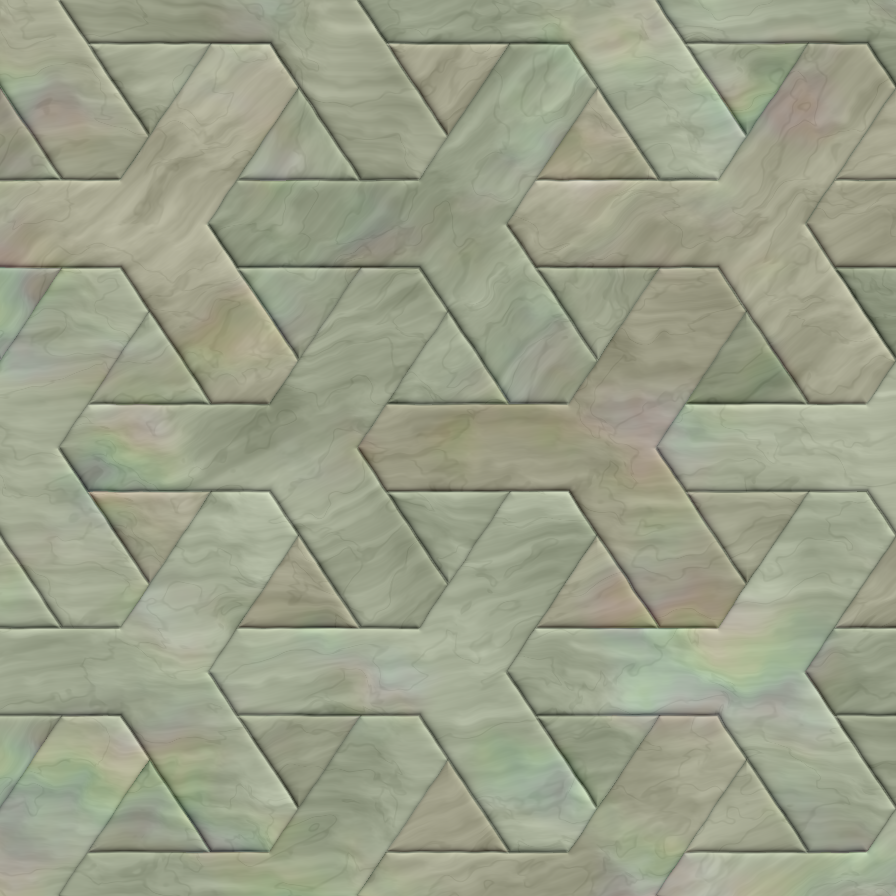
Give the GLSL for this pattern, as a WebGL 1 fragment shader.

```glsl
precision highp float;

// Interlocking three-armed stone tiles with small triangular infills.
// Tripods sit on a squashed triangular lattice; each arm ends in a point that
// fits its neighbour's notch. Seams are embossed; each piece has its own grain.

uniform vec2 u_resolution;

const float REPEATS = 3.0;           // tiles across
const float ROWS = 4.0;              // lattice rows up
const float ARM = 0.169;             // half width of an arm, in lattice units
const float BEVEL = 0.010;           // falloff of the rounded edge
const float RELIEF_STEP = 0.006;     // reach of the relief lighting
const float WOBBLE = 0.004;          // unevenness of the seams
const float HIGHLIGHT = 0.27;
const float SHADOW = 0.42;
const float GROOVE = 0.17;
const float TONE_SPREAD = 0.060;     // brightness change between pieces
const float INFILL_DARKEN = 0.018;
const float SHEEN = 0.030;           // strength of the coloured film
const vec3 STONE = vec3(0.610, 0.640, 0.550);
const vec3 WARM = vec3(0.022, -0.012, -0.010);
const vec2 LIGHT = vec2(0.5, 0.8660254);
const float H = 0.8660254;           // height of a unit triangle
const float NOTCH = ARM / H;         // centre to inner corner

float hash(vec2 p) {
  vec3 q = fract(p.xyx * 0.1031);
  q += dot(q, q.yzx + 33.33);
  return fract((q.x + q.y) * q.z);
}

float noise(vec2 p) {
  vec2 i = floor(p), f = fract(p);
  f = f * f * (3.0 - 2.0 * f);
  float low = mix(hash(i), hash(i + vec2(1.0, 0.0)), f.x);
  float high = mix(hash(i + vec2(0.0, 1.0)), hash(i + 1.0), f.x);
  return mix(low, high, f.y);
}

float fbm(vec2 p) {
  float sum = 0.0, amp = 0.5;
  for (int k = 0; k < 4; k++) {
    sum += amp * noise(p);
    p = mat2(1.6, 1.2, -1.2, 1.6) * p + 7.3;
    amp *= 0.5;
  }
  return sum;
}

// Signed distance to one tripod with arms at 60, 180 and 300 degrees.
float tripod(vec2 v) {
  float along = max(-v.x, 0.5 * v.x + H * abs(v.y));
  float across = sqrt(max(dot(v, v) - along * along, 0.0));
  if (along < 0.5 * NOTCH) return -length(vec2(0.5 * NOTCH - along, ARM - across));
  float tip = H * (along - 1.0 + NOTCH) + 0.5 * across;
  return max(across - ARM, tip);
}

// Negative inside a tripod, positive inside an infill; id names the piece.
float piece(vec2 p, out vec2 id) {
  vec2 q = vec2(p.x - 0.5 * p.y / H, p.y / H);
  vec2 cell = floor(q), f = q - cell;
  float nearest = 10.0;
  for (int j = 0; j < 2; j++) {
    for (int i = 0; i < 2; i++) {
      vec2 corner = cell + vec2(float(i), float(j));
      float d = tripod(p - vec2(corner.x + 0.5 * corner.y, corner.y * H));
      if (d < nearest) {
        nearest = d;
        id = corner;
      }
    }
  }
  if (nearest > 0.0) id = cell + vec2(41.0, 17.0 + 30.0 * step(1.0, f.x + f.y));
  return nearest;
}

float relief(vec2 p) {
  vec2 unused;
  return 1.0 - exp(-abs(piece(p, unused)) / BEVEL);
}

// Brushed mineral surface, turned and shifted for each piece.
vec3 surface(vec2 p, vec2 id, float isInfill, float inside) {
  float seed = hash(id + 5.7);
  float angle = mix(-0.3, 0.9, hash(id + 23.1));
  float c = cos(angle), s = sin(angle);
  vec2 g = mat2(c, -s, s, c) * p + 19.0 * seed;
  float cloud = fbm(g * 3.0 + 40.0);
  float streak = fbm(g * vec2(5.0, 26.0) + 5.0 * cloud);
  float vein = abs(fbm(g * vec2(4.0, 7.0) + 3.0 * cloud + 11.0) - 0.47);

  float tone = TONE_SPREAD * (seed - 0.5) - INFILL_DARKEN * isInfill;
  vec3 color = STONE + inside * tone;
  color += 0.20 * (cloud - 0.47) + 0.17 * (streak - 0.47);
  color -= 0.035 * (1.0 - smoothstep(0.0, 0.03, vein));
  color += WARM * smoothstep(0.4, 0.9, hash(id + 61.3)) * inside;

  // Faint rainbow film in scattered patches.
  float film = smoothstep(0.42, 0.70, fbm(p * 2.3 + 70.0));
  vec3 hue = cos(6.2831853 * (1.6 * g.y + 1.5 * cloud + vec3(0.0, 0.33, 0.67)));
  return color + SHEEN * film * hue;
}

void main() {
  vec2 uv = gl_FragCoord.xy / u_resolution.y;
  vec2 p = uv * vec2(REPEATS, ROWS * H);
  float pixel = REPEATS / u_resolution.y;
  vec2 bent = p + WOBBLE * (vec2(noise(p * 17.0), noise(p * 17.0 + 31.0)) - 0.5);

  vec2 id;
  float d = piece(bent, id);
  float inside = smoothstep(0.0, 1.5 * pixel, abs(d));
  vec3 color = surface(p, id, step(0.0, d), inside);

  // Edges facing the light brighten, those facing away darken.
  vec2 reach = LIGHT * RELIEF_STEP;
  float slope = relief(bent - reach) - relief(bent + reach);
  float groove = exp(-abs(d) / (0.5 * BEVEL));
  float shade = HIGHLIGHT * max(slope, 0.0) + SHADOW * min(slope, 0.0);
  color += (shade - GROOVE * groove) * vec3(1.0, 1.03, 0.9);
  gl_FragColor = vec4(clamp(color, 0.0, 1.0), 1.0);
}
```
